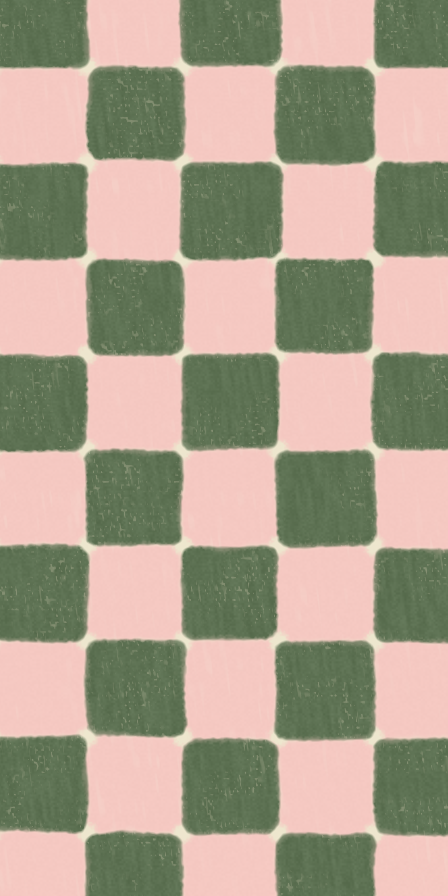
A Shadertoy shader for this pattern:

```glsl
float hash(vec2 p) {
    return fract(sin(dot(p, vec2(127.1, 311.7))) * 43758.5453);
}

float noise(vec2 p) {
    vec2 i = floor(p), f = fract(p);
    f = f * f * (3.0 - 2.0 * f);
    return mix(mix(hash(i), hash(i + vec2(1, 0)), f.x),
               mix(hash(i + vec2(0, 1)), hash(i + vec2(1, 1)), f.x), f.y);
}

float roundedBox(vec2 p, vec2 halfSize, float radius) {
    vec2 q = abs(p) - halfSize + radius;
    return length(max(q, 0.0)) + min(max(q.x, q.y), 0.0) - radius;
}

// Distance to the nearest green square, each slightly shifted and resized
float greenDistance(vec2 p) {
    vec2 base = floor(p);
    float nearest = 1e3;
    for (int y = -1; y <= 1; y++) {
        for (int x = -1; x <= 1; x++) {
            vec2 cell = base + vec2(x, y);
            if (mod(cell.x + cell.y, 2.0) < 0.5) continue;
            vec2 shift = vec2(hash(cell + 3.7), hash(cell + 9.2)) - 0.5;
            vec2 size = vec2(0.516, 0.502) + 0.02 * (hash(cell + 5.1) - 0.5);
            float radius = mix(0.1, 0.16, hash(cell + 7.3));
            nearest = min(nearest, roundedBox(p - cell - 0.5 - 0.035 * shift, size, radius));
        }
    }
    return nearest;
}

void mainImage(out vec4 fragColor, in vec2 fragCoord) {
    vec2 uv = fragCoord / iResolution.xy * vec2(1.0, 2.0);
    vec2 p = (uv - vec2(0.1945, 0.1406)) / vec2(0.2135, 0.2138);
    float pixel = 1.0 / (0.2135 * iResolution.x);

    // Hand-drawn wobble and chalky edge
    vec2 wobble = vec2(noise(p * 2.7 + 11.0), noise(p * 2.7 + 37.0)) - 0.5;
    float grain = noise(p * 46.0);
    float d = greenDistance(p + 0.035 * wobble) + 0.016 * (noise(p * 22.0 + 5.0) - 0.5);

    // Pink ground with faint vertical strokes
    vec2 slanted = vec2(p.x + 0.12 * p.y, p.y);
    float strokes = noise(slanted * vec2(24.0, 4.0) + 60.0);
    float patches = noise(p * 3.0 + 80.0);
    vec3 color = vec3(0.96, 0.785, 0.758) + 0.012 * (grain - 0.5);
    color = mix(color, vec3(0.96, 0.84, 0.80), 0.5 * smoothstep(0.68, 0.95, strokes) * patches);

    // Cream paper along the edges and at the crossings
    vec3 cream = vec3(0.93, 0.91, 0.81);
    float crossing = length(p - floor(p + 0.5));
    color = mix(color, cream, 0.45 * smoothstep(0.045, 0.0, d) * noise(p * 7.0 + 20.0));
    color = mix(color, cream, 0.95 * smoothstep(0.14, 0.05, crossing + 0.04 * (grain - 0.5)));

    // Green chalk with light specks and scratches
    vec3 green = vec3(0.365, 0.445, 0.325) + 0.04 * (strokes - 0.5) + 0.035 * (grain - 0.5);
    float specks = smoothstep(0.7, 0.95, noise(slanted * vec2(48.0, 30.0) + 140.0));
    float scratches = smoothstep(0.76, 0.95, noise(slanted * vec2(42.0, 9.0) + 230.0));
    float wear = smoothstep(0.3, 0.75, noise(p * 4.0 + 170.0));
    green = mix(green, vec3(0.66, 0.67, 0.56), 0.5 * max(specks, 0.6 * scratches) * wear);

    // Thin, uneven coverage near the rim
    float rimWidth = mix(0.02, 0.09, noise(p * 3.5 + 300.0));
    float body = smoothstep(0.0, -rimWidth, d + 0.025 * (grain - 0.5));
    float coverage = smoothstep(0.008 + pixel, -0.008 - pixel, d);
    color = mix(color, green, coverage * mix(0.66 + 0.14 * grain, 1.0, body));

    fragColor = vec4(color, 1.0);
}
```
